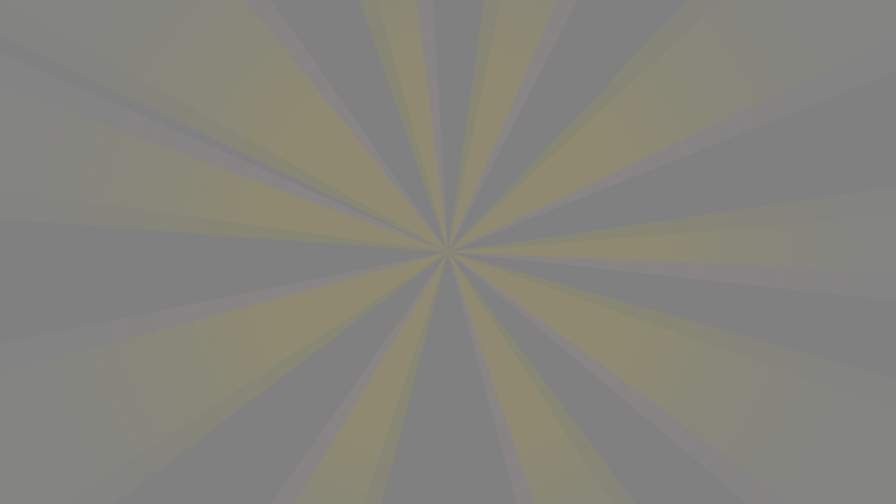
Reproduce this background procedurally as a Shadertoy shader.

```glsl
// Start and end angle of each ray, in degrees
const vec2 RAYS[10] = vec2[10](
    vec2(-6.2, 8.3), vec2(22.0, 46.4), vec2(62.8, 81.8), vec2(93.4, 109.4),
    vec2(125.1, 154.2), vec2(156.0, 175.8), vec2(191.5, 217.0),
    vec2(234.9, 255.2), vec2(285.3, 306.7), vec2(320.0, 344.2));

float hash(vec2 p) {
    vec3 q = fract(vec3(p.xyx) * 0.1031);
    q += dot(q, q.yzx + 33.33);
    return fract((q.x + q.y) * q.z);
}

// Smooth coverage of an angular wedge; blur is in degrees
float wedge(float angle, float start, float end, float blur) {
    float offset = mod(angle - 0.5 * (start + end) + 180.0, 360.0) - 180.0;
    return smoothstep(-blur, blur, 0.5 * (end - start) - abs(offset));
}

void mainImage(out vec4 fragColor, in vec2 fragCoord) {
    vec2 p = (fragCoord - 0.5 * iResolution.xy) / iResolution.y;
    float radius = length(p);
    float angle = degrees(atan(p.y, p.x));
    float blur = degrees(0.75 / (iResolution.y * max(radius, 0.002)));

    // Each ray is two overlapping wedges, offset by a narrow fringe
    float mauve = 0.0, olive = 0.0, streak = 0.0;
    for (int i = 0; i < 10; i++) {
        vec2 ray = RAYS[i];
        float lower = wedge(angle, ray.x, ray.y - 3.7, blur);
        float upper = wedge(angle, ray.x + 3.7, ray.y, blur);
        mauve = max(mauve, lower);
        olive = max(olive, upper);
        streak += (hash(vec2(floor(radius * 75.0), float(i))) - 0.5) * max(lower, upper);
    }

    // Rays turn from tan to olive, then to pale gray outward
    float fade = 1.0 - smoothstep(0.3, 0.92, radius);
    float warmth = 1.0 - smoothstep(0.3, 0.65, radius);
    vec3 gray = vec3(0.502);
    vec3 oliveTint = mix(vec3(0.01, 0.01, 0.004), vec3(0.028, 0.022, -0.052), fade);
    vec3 mauveTint = mix(vec3(0.012, 0.012, 0.01), vec3(0.03, 0.014, 0.010), fade);
    vec3 coreTint = mix(vec3(0.016, 0.016, 0.006),
                        mix(vec3(0.040, 0.034, -0.058), vec3(0.063, 0.036, -0.060), warmth), fade);

    vec3 color = gray + oliveTint * olive * (1.0 - mauve)
               + mauveTint * mauve * (1.0 - olive) + coreTint * olive * mauve;

    // Faint concentric steps where the rays dissolve
    color += vec3(0.003, 0.003, 0.012) * streak * smoothstep(0.25, 0.55, radius) * fade;

    // Muted hub
    color = mix(color, vec3(0.53, 0.515, 0.46), 0.7 * (1.0 - smoothstep(0.0, 0.025, radius)));
    fragColor = vec4(color, 1.0);
}
```
